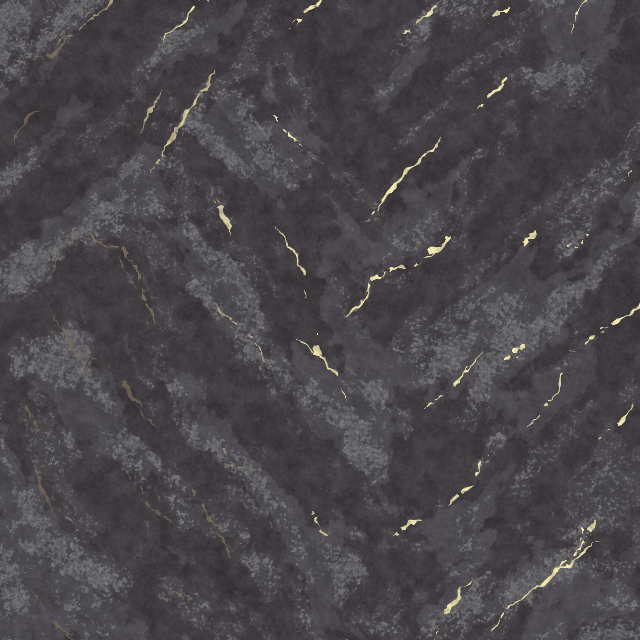
Reproduce this texture procedurally as a Shadertoy shader.

```glsl
// Dark plaster with brushed charcoal strokes and broken veins of gold leaf.
// Strokes are stretched, warped noise that falls on the left and rises on the
// right; the veins are bent, crumbling lines scattered over a jittered grid.

const vec3 CHARCOAL = vec3(0.258, 0.241, 0.258);
const vec3 SLATE = vec3(0.318, 0.312, 0.328);
const vec3 ASH = vec3(0.435, 0.430, 0.440);
const vec3 BRONZE = vec3(0.47, 0.41, 0.34);
const vec3 GOLD = vec3(0.94, 0.90, 0.68);
const float FALLING = -0.95;
const float RISING = 0.78;
const int VEIN_GRID = 7;

float hash(vec2 p) {
    return fract(sin(dot(p, vec2(127.1, 311.7))) * 43758.5453);
}

float noise(vec2 p) {
    vec2 i = floor(p), f = fract(p);
    f = f * f * (3.0 - 2.0 * f);
    float low = mix(hash(i), hash(i + vec2(1, 0)), f.x);
    float high = mix(hash(i + vec2(0, 1)), hash(i + vec2(1, 1)), f.x);
    return mix(low, high, f.y);
}

float fbm(vec2 p) {
    float sum = 0.0, weight = 0.5;
    for (int i = 0; i < 6; i++) {
        sum += weight * noise(p);
        p = mat2(1.6, 1.2, -1.2, 1.6) * p + 7.3;
        weight *= 0.56;
    }
    return sum / 1.10;
}

// Coordinates along and across a direction
vec2 alongAcross(vec2 p, float angle) {
    vec2 dir = vec2(cos(angle), sin(angle));
    return vec2(dot(p, dir), dot(p, vec2(-dir.y, dir.x)));
}

// 0 where strokes fall to the right, 1 where they rise
float riseAmount(vec2 p) {
    float right = smoothstep(0.52, 0.70, p.x + 0.1 * (p.y - 0.5));
    float corner = smoothstep(0.40, 0.56, p.y - p.x);
    return max(right, corner);
}

// Brushed noise that follows the local direction
float strokes(vec2 p, float rise, vec2 stretch, float seed) {
    float falling = fbm(alongAcross(p, FALLING) * stretch + seed);
    float rising = fbm(alongAcross(p, RISING) * stretch + seed + 31.0);
    return mix(falling, rising, rise);
}

// Coverage of one crumbling vein, centred on the origin of p
float vein(vec2 p, float angle, float halfLength, float halfWidth, float seed, float blur) {
    vec2 q = alongAcross(p, angle);
    if (abs(q.x) > halfLength || abs(q.y) > 0.05) return 0.0;
    q.y += 0.034 * (noise(vec2(q.x * 14.0, seed)) - 0.5);
    q.y += 0.010 * (noise(vec2(q.x * 60.0, seed + 5.0)) - 0.5);
    q.y += 0.004 * (noise(q * 210.0 + seed) - 0.5);
    float taper = sqrt(1.0 - abs(q.x) / halfLength);
    float swell = noise(vec2(q.x * 110.0, seed + 9.0));
    float width = halfWidth * taper * (0.3 + 1.2 * swell * swell);
    float line = smoothstep(blur, -blur, abs(q.y) - width);
    float flakes = 0.45 * noise(q * vec2(32.0, 50.0) + seed) + 0.55 * noise(q * vec2(150.0, 190.0) + seed);
    float limit = mix(0.38, 0.53, smoothstep(0.003, 0.008, halfWidth));
    return line * smoothstep(limit, limit + 0.05, flakes);
}

// Charcoal ground, slate strokes and pitted ash patches
vec3 plaster(vec2 p) {
    vec2 warp = vec2(fbm(p * 6.0 + 3.0), fbm(p * 6.0 + 17.0)) - 0.5;
    vec2 w = p + 0.13 * warp;
    float rise = riseAmount(w);
    vec2 turned = alongAcross(p, 0.6);
    float grain = 0.5 * noise(turned * 420.0) + 0.5 * noise(turned.yx * 230.0 + 9.0) - 0.5;
    float mottle = fbm(p * 55.0) - 0.5;

    float broad = strokes(w, rise, vec2(4.5, 13.0), 2.0) + 0.14 * mottle;
    float fine = strokes(w, rise, vec2(9.0, 27.0), 53.0) + 0.16 * mottle;
    float slate = smoothstep(0.535, 0.575, broad);
    float thin = 0.65 * smoothstep(0.56, 0.60, fine);
    float ash = smoothstep(0.595, 0.655, 0.55 * fine + 0.45 * broad + 0.16 * grain + 0.02);
    float scrape = smoothstep(0.44, 0.36, fine);

    vec3 color = mix(CHARCOAL, SLATE, max(slate, thin) * 0.8);
    color = mix(color, ASH, ash * clamp(0.55 + 1.1 * grain, 0.0, 1.0));
    float pits = smoothstep(0.10, 0.22, grain) * smoothstep(0.52, 0.60, fine);
    color = mix(color, ASH, 0.45 * pits);
    return color - 0.016 * scrape + 0.10 * mottle + 0.055 * grain;
}

void mainImage(out vec4 fragColor, in vec2 fragCoord) {
    vec2 p = fragCoord / iResolution.y;
    float blur = 0.7 / iResolution.y;
    vec3 color = plaster(p);

    // Gold veins: dull bronze at lower left, bright elsewhere
    for (int i = 0; i < VEIN_GRID * VEIN_GRID; i++) {
        vec2 cell = vec2(i % VEIN_GRID, i / VEIN_GRID);
        vec2 jitter = vec2(hash(cell + 1.7), hash(cell + 8.3));
        vec2 center = (cell + jitter) / float(VEIN_GRID);
        float seed = 20.0 * hash(cell + 4.1);
        float size = hash(cell + 6.6);
        float tilt = 0.5 * (hash(cell + 2.9) - 0.5);
        float steer = step(0.4, riseAmount(center) + 0.5 * (hash(cell + 9.4) - 0.3));
        float angle = mix(FALLING, RISING, steer) + tilt;
        float halfLength = mix(0.022, 0.12, size * size);
        float halfWidth = mix(0.0095, 0.0034, smoothstep(0.1, 0.45, size));
        float gilt = vein(p - center, angle, halfLength, halfWidth, seed, blur);
        float shine = smoothstep(0.15, 0.52, center.x + 0.35 * (center.y - 0.5));
        shine *= 0.65 + 0.6 * noise(p * 130.0);
        color = mix(color, mix(BRONZE, GOLD, min(shine, 1.0)), gilt * mix(0.75, 1.0, min(shine, 1.0)));
    }
    fragColor = vec4(clamp(color, 0.0, 1.0), 1.0);
}
```
